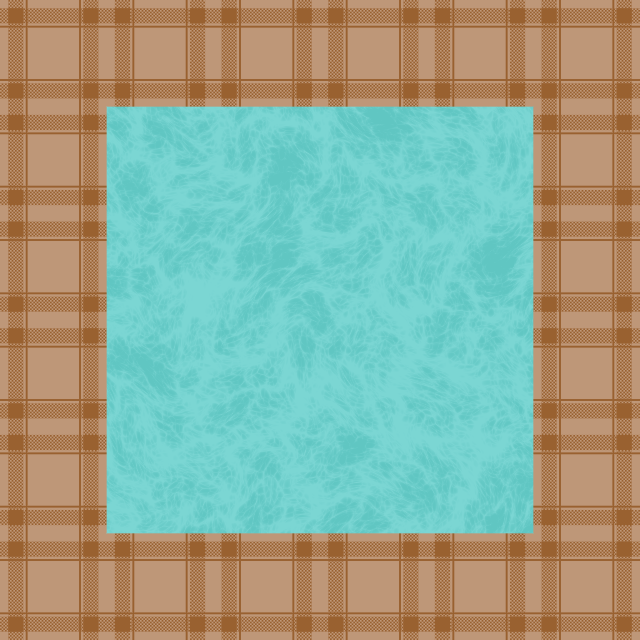
Give the GLSL for this background, as a Shadertoy shader.

```glsl
const vec3 TAN = vec3(0.745, 0.593, 0.47);
const vec3 BROWN = vec3(0.60, 0.38, 0.19);
const vec3 WATER_DEEP = vec3(0.375, 0.777, 0.762);
const vec3 WATER_LIGHT = vec3(0.482, 0.838, 0.828);

const float TILES = 6.0;            // plaid repeats across the canvas
const float BAND_CENTRE = 0.352;    // offsets from the tile centre
const float BAND_HALF = 0.0715;
const float LINE_CENTRE = 0.25;
const float LINE_HALF = 0.009;
const float WEAVE_PERIODS = 192.0;  // checker pairs across the canvas
const float PANEL_HALF = 1.0 / 3.0;

const int VEIN_LAYERS = 5;
const float VEIN_SCALE = 9.0;
const float VEIN_SHARPNESS = 4.5;
const float POOL_DEPTH = 0.2;

// Calm patches: centre and radius
const vec3 POOLS[8] = vec3[8](
    vec3(0.78, 0.58, 0.055), vec3(0.21, 0.43, 0.045),
    vec3(0.44, 0.72, 0.045), vec3(0.52, 0.46, 0.035),
    vec3(0.56, 0.30, 0.035), vec3(0.61, 0.81, 0.055),
    vec3(0.45, 0.58, 0.050), vec3(0.79, 0.20, 0.045));

vec2 hash2(vec2 p) {
    vec3 q = fract(p.xyx * vec3(0.1031, 0.1030, 0.0973));
    q += dot(q, q.yzx + 33.33);
    return fract((q.xx + q.yz) * q.zy);
}

// Cellular noise: gap between the two nearest points, zero on borders
float cellGap(vec2 p) {
    vec2 cell = floor(p), local = fract(p);
    float nearest = 8.0, second = 8.0;
    for (int y = -1; y <= 1; y++) {
        for (int x = -1; x <= 1; x++) {
            vec2 offset = vec2(x, y);
            float d = length(offset + hash2(cell + offset) - local);
            second = min(second, max(nearest, d));
            nearest = min(nearest, d);
        }
    }
    return second - nearest;
}

// Layered sines that bend the cell borders into ragged veins
vec2 warp(vec2 p) {
    float frequency = 13.0, amplitude = 0.022;
    for (int i = 0; i < 5; i++) {
        p += amplitude * sin(p.yx * frequency + vec2(1.7, 4.1) * float(i + 1));
        p = mat2(0.8, 0.6, -0.6, 0.8) * p;
        frequency *= 1.9;
        amplitude *= 0.55;
    }
    return p;
}

float waterTone(vec2 uv) {
    vec2 p = warp(uv);
    float sum = 0.0, total = 0.0, weight = 1.0, scale = VEIN_SCALE;
    for (int i = 0; i < VEIN_LAYERS; i++) {
        sum += weight * exp(-VEIN_SHARPNESS * cellGap(p * scale + 17.0 * float(i)));
        total += weight;
        weight *= 0.88;
        scale *= 1.85;
    }
    float tone = sum / total;
    for (int i = 0; i < 8; i++) {
        vec2 d = (uv - POOLS[i].xy) / POOLS[i].z;
        tone -= POOL_DEPTH * exp(-dot(d, d));
    }
    // Denser veins through the middle and lower part
    vec2 d = (uv - vec2(0.56, 0.42)) / vec2(0.3, 0.22);
    tone += 0.06 * exp(-dot(d, d));
    return smoothstep(0.12, 0.60, tone);
}

// Box-filtered square wave in the range -1 to 1
vec2 squareWave(vec2 x, float width) {
    vec2 ahead = abs(fract(x + 0.5 * width) - 0.5);
    vec2 behind = abs(fract(x - 0.5 * width) - 0.5);
    return (ahead - behind) / width;
}

vec2 stripe(vec2 x, float centre, float halfWidth, float blur) {
    return clamp((halfWidth - abs(x - centre)) / blur + 0.5, 0.0, 1.0);
}

float plaidInk(vec2 uv, float pixel) {
    vec2 m = abs(fract(uv * TILES) - 0.5);
    vec2 bands = stripe(m, BAND_CENTRE, BAND_HALF, pixel * TILES);
    vec2 lines = stripe(m, LINE_CENTRE, LINE_HALF, pixel * TILES);
    vec2 wave = squareWave(uv * WEAVE_PERIODS, pixel * WEAVE_PERIODS);
    float weave = 0.5 + 0.5 * wave.x * wave.y;
    float cloth = mix(max(bands.x, bands.y) * weave, 1.0, bands.x * bands.y);
    return max(cloth, max(lines.x, lines.y));
}

void mainImage(out vec4 fragColor, in vec2 fragCoord) {
    vec2 uv = fragCoord / iResolution.xy;
    float pixel = 1.0 / min(iResolution.x, iResolution.y);

    vec3 cloth = mix(TAN, BROWN, plaidInk(uv, pixel));
    vec3 water = mix(WATER_DEEP, WATER_LIGHT, waterTone(uv));

    // Square water panel over the cloth
    vec2 reach = abs(uv - 0.5);
    float inside = clamp((PANEL_HALF - max(reach.x, reach.y)) / pixel + 0.5, 0.0, 1.0);
    fragColor = vec4(mix(cloth, water, inside), 1.0);
}
```
